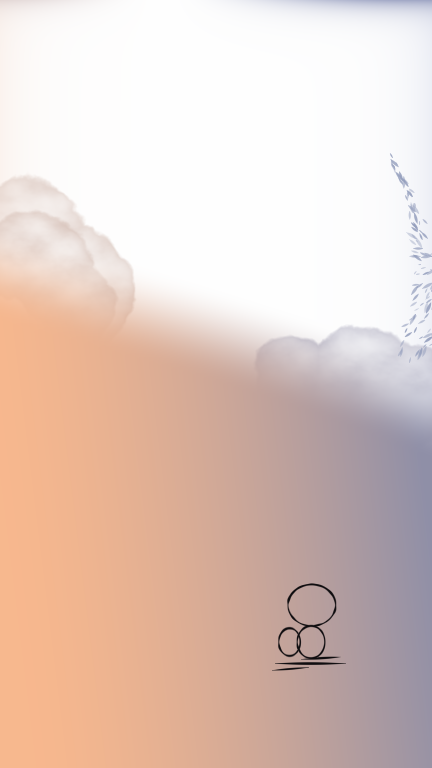
Reproduce this background procedurally as a Shadertoy shader.

```glsl
float hash(vec2 p) {
    vec3 q = fract(p.xyx * 0.1031);
    q += dot(q, q.yzx + 33.33);
    return fract((q.x + q.y) * q.z);
}

float noise(vec2 p) {
    vec2 i = floor(p), f = fract(p);
    f = f * f * (3.0 - 2.0 * f);
    return mix(mix(hash(i), hash(i + vec2(1, 0)), f.x),
               mix(hash(i + vec2(0, 1)), hash(i + 1.0), f.x), f.y);
}

float fbm(vec2 p) {
    float sum = 0.0, amp = 0.5;
    for (int i = 0; i < 5; i++) {
        sum += amp * noise(p);
        p = mat2(1.6, 1.2, -1.2, 1.6) * p + 7.3;
        amp *= 0.5;
    }
    return sum;
}

float circle(vec2 p, vec2 center, float radius) {
    return length(p - center) - radius;
}

// Translucent cloud: darker along its rim, mottled inside
vec3 layCloud(vec3 col, vec2 p, float d, vec3 shade, float strength) {
    d += 0.03 * (fbm(p * 24.0) - 0.47);
    float mottle = fbm(p * vec2(22.0, 34.0) + 4.0);
    float rim = exp(min(d, 0.0) * 75.0);
    float cover = smoothstep(0.003, -0.003, d);
    return mix(col, shade, strength * cover * (0.08 + 0.38 * rim + 0.45 * mottle * mottle));
}

// Tapered brush stroke
float stroke(vec2 p, vec2 center, float halfLength, float slope, float width, float px) {
    p -= center;
    p.y -= slope * p.x;
    float taper = width * (1.0 - pow(p.x / halfLength, 2.0));
    return smoothstep(px, -px, abs(p.y) - taper) * step(abs(p.x), halfLength);
}

// Loose oval outline with uneven ink weight
float oval(vec2 p, vec2 center, vec2 radii, float px) {
    p -= center;
    float d = abs(length(p / radii) - 1.0) * min(radii.x, radii.y);
    float width = 0.0004 + 0.0012 * noise(p * 130.0 + 20.0);
    return smoothstep(px, -px, d - width);
}

void mainImage(out vec4 fragColor, in vec2 fragCoord) {
    vec2 uv = fragCoord / iResolution.xy;
    vec2 p = uv * vec2(0.5625, 1.0);
    float px = 0.7 / iResolution.y;

    // Pale sky with tinted borders
    vec3 col = vec3(0.995);
    col = mix(col, vec3(0.96, 0.87, 0.82), 0.35 * exp(-uv.x * 14.0));
    col = mix(col, vec3(0.82, 0.84, 0.91), 0.4 * exp((uv.x - 1.0) * 16.0));
    float topGlow = exp((uv.y - 1.0) * 75.0);
    col = mix(col, vec3(0.56, 0.59, 0.73), 0.85 * topGlow * smoothstep(0.4, 0.95, uv.x));
    col = mix(col, vec3(0.80, 0.73, 0.73), 0.5 * topGlow * smoothstep(0.35, 0.0, uv.x));

    // Left cloud in two layers
    vec3 warmShade = vec3(0.77, 0.65, 0.60);
    float back = min(circle(p, vec2(0.033, 0.688), 0.082), circle(p, vec2(0.085, 0.642), 0.072));
    back = min(back, circle(p, vec2(0.11, 0.61), 0.068));
    float front = min(circle(p, vec2(0.045, 0.648), 0.08), circle(p, vec2(0.095, 0.605), 0.058));
    col = layCloud(col, p, back, warmShade, 0.75);
    col = layCloud(col, p, front, warmShade, 0.6);

    // Right cloud
    float right = min(circle(p, vec2(0.382, 0.512), 0.052), circle(p, vec2(0.466, 0.499), 0.075));
    right = min(right, circle(p, vec2(0.525, 0.485), 0.065));
    col = layCloud(col, p, right, vec3(0.60, 0.59, 0.68), 0.85);

    // Flakes drifting along a bowed path
    for (int i = 0; i < 110; i++) {
        float id = float(i);
        float s = (id + hash(vec2(id, 1.0))) / 110.0;
        float spread = 0.008 + 0.04 * s;
        vec2 center = vec2(0.505 + 0.16 * s - 0.13 * s * s, mix(0.795, 0.53, s));
        center += (vec2(hash(vec2(id, 2.0)), hash(vec2(id, 3.0))) - 0.5) * vec2(spread, 0.02);
        float angle = mix(-1.1, 0.9, smoothstep(0.3, 0.7, s)) + hash(vec2(id, 4.0)) - 0.5;
        vec2 q = p - center;
        q = vec2(cos(angle) * q.x + sin(angle) * q.y, cos(angle) * q.y - sin(angle) * q.x);
        float size = mix(0.002, 0.0085, hash(vec2(id, 5.0)));
        float flake = stroke(q, vec2(0), size, 0.0, size * 0.24, px);
        col = mix(col, vec3(0.58, 0.62, 0.74), flake * mix(0.4, 0.9, hash(vec2(id, 6.0))));
    }

    // Warm to cool haze below a soft sloping edge
    float across = clamp(uv.x + 0.22 * (uv.y - 0.3), 0.0, 1.0);
    vec3 haze = mix(vec3(0.97, 0.72, 0.555), vec3(0.56, 0.56, 0.655), pow(across, 1.5));
    float edge = 0.64 - 0.15 * uv.x - 0.03 * uv.x * uv.x * uv.x;
    col = mix(col, haze, smoothstep(edge + 0.065, edge - 0.06, uv.y));

    // Ink pebbles on brushed ground
    float ink = oval(p, vec2(0.406, 0.212), vec2(0.031, 0.027), px);
    ink = max(ink, oval(p, vec2(0.377, 0.164), vec2(0.014, 0.018), px));
    ink = max(ink, oval(p, vec2(0.405, 0.164), vec2(0.018, 0.021), px));
    ink = max(ink, stroke(p, vec2(0.418, 0.143), 0.026, 0.06, 0.0015, px));
    ink = max(ink, stroke(p, vec2(0.404, 0.136), 0.046, 0.0, 0.0017, px));
    ink = max(ink, stroke(p, vec2(0.378, 0.129), 0.024, 0.08, 0.0012, px));
    col = mix(col, vec3(0.06, 0.05, 0.06), ink);

    fragColor = vec4(col, 1.0);
}
```
